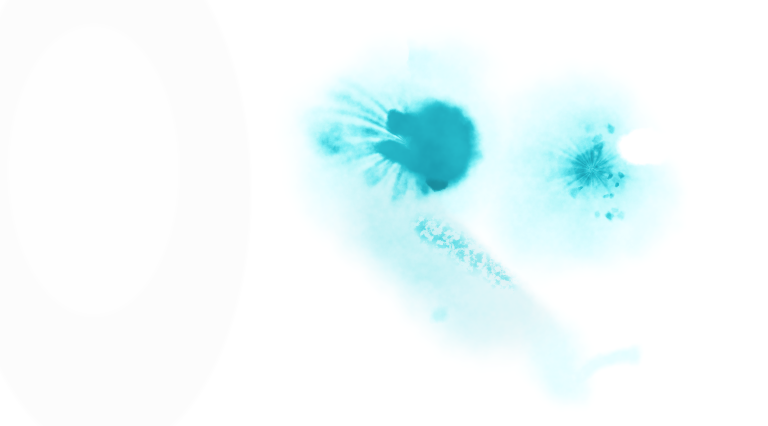
Write a WebGL 2 fragment shader that draws this background.

```glsl
#version 300 es
precision highp float;

uniform vec2 u_resolution;
out vec4 fragColor;

// Pigment ramp from bare paper to the densest ink
const vec3 RAMP[6] = vec3[6](
  vec3(1.0), vec3(0.87, 0.99, 1.0), vec3(0.73, 0.97, 0.98),
  vec3(0.46, 0.92, 0.95), vec3(0.17, 0.77, 0.83), vec3(0.11, 0.63, 0.71));
const vec3 GREY_TINT = vec3(0.95, 0.955, 0.96);
const vec2 CORE = vec2(1.03, 0.66);
const vec2 FEATHER_HUB = vec2(0.96, 0.66);
const vec2 BLOOM = vec2(1.39, 0.60);
const float WASH_WARP = 0.075;
const float EDGE_WARP = 0.022;
const float GRAIN = 0.22;
const float SHADOW = 0.010;
const int DROPS = 16;

float hash(vec2 p) {
  vec3 q = fract(p.xyx * 0.1031);
  q += dot(q, q.yzx + 33.33);
  return fract((q.x + q.y) * q.z);
}

float noise(vec2 p) {
  vec2 i = floor(p), f = fract(p);
  f = f * f * (3.0 - 2.0 * f);
  return mix(mix(hash(i), hash(i + vec2(1, 0)), f.x),
             mix(hash(i + vec2(0, 1)), hash(i + vec2(1, 1)), f.x), f.y);
}

float fbm(vec2 p) {
  float sum = 0.0, amp = 0.5;
  for (int i = 0; i < 5; i++) {
    sum += amp * noise(p);
    p = mat2(1.6, 1.2, -1.2, 1.6) * p + 17.0;
    amp *= 0.5;
  }
  return sum;
}

vec2 warp(vec2 p, float scale) {
  return vec2(fbm(p * scale + 40.0), fbm(p * scale + 90.0)) - 0.48;
}

// Elliptical stain; soft is the width of its edge relative to its radius
float blot(vec2 p, vec2 centre, vec2 radius, float soft) {
  return 1.0 - smoothstep(1.0 - soft, 1.0 + soft, length((p - centre) / radius));
}

float segmentDist(vec2 p, vec2 a, vec2 b) {
  vec2 d = b - a;
  return length(p - a - d * clamp(dot(p - a, d) / dot(d, d), 0.0, 1.0));
}

float stroke(vec2 p, vec2 a, vec2 b, float radius, float soft) {
  return 1.0 - smoothstep(radius * (1.0 - soft), radius * (1.0 + soft), segmentDist(p, a, b));
}

// Streaks that fan out from a hub
float feather(vec2 p, vec2 hub) {
  vec2 d = p - hub;
  float r = length(d);
  return noise(d / max(r, 0.001) * 9.0 + r * 9.0 + 50.0) * 0.6 + fbm(p * 28.0) * 0.5;
}

vec3 pigment(float density) {
  vec3 colour = RAMP[0];
  for (int i = 1; i < 6; i++)
    colour = mix(colour, RAMP[i], clamp(density * 5.0 - float(i - 1), 0.0, 1.0));
  return colour;
}

void main() {
  vec2 p = gl_FragCoord.xy / u_resolution.y;
  vec2 w = p + WASH_WARP * warp(p, 9.0);
  vec2 e = p + EDGE_WARP * warp(p, 38.0);
  float cloud = fbm(p * 14.0), grain = fbm(p * 95.0);

  // Pale wash around the core and its straight-sided peak
  float density = 0.27 * blot(w, vec2(0.95, 0.64), vec2(0.215, 0.20), 0.48);
  density = max(density, 0.17 * blot(w, vec2(1.03, 0.77), vec2(0.11, 0.13), 0.5));
  float peak = smoothstep(0.950, 0.962, e.x) * (1.0 - smoothstep(1.0, 1.08, w.x));
  peak *= smoothstep(0.76, 0.82, p.y) * (1.0 - smoothstep(0.87, 0.94, w.y));
  density = max(density, 0.2 * peak);

  // Greyish lower wash, cut off by a diagonal tide line
  float side = e.x + e.y - 1.56;
  float below = 1.0 - smoothstep(-0.025, 0.025, side);
  float lower = stroke(w, vec2(0.95, 0.50), vec2(1.17, 0.31), 0.13, 0.6) * below;
  float tail = stroke(w, vec2(1.17, 0.32), vec2(1.33, 0.12), 0.055, 0.7);
  density = max(density, lower * mix(0.30, 0.13, smoothstep(0.95, 1.2, p.x)));
  density = max(density, 0.14 * tail);
  density = max(density, 0.13 * stroke(w, vec2(1.36, 0.12), vec2(1.49, 0.17), 0.022, 0.6));
  float tide = stroke(e, vec2(1.0, 0.465), vec2(1.19, 0.35), 0.026, 0.8) * below;
  density += 0.30 * tide * smoothstep(0.35, 0.6, grain);
  density = max(density, 0.32 * blot(e, vec2(1.033, 0.263), vec2(0.023), 0.7));

  // Right bloom with a ragged white bite
  float bloom = 0.22 * blot(w, vec2(1.335, 0.59), vec2(0.19, 0.205), 0.35);
  bloom = max(bloom, 0.13 * blot(w, vec2(1.48, 0.52), vec2(0.10, 0.11), 0.4));
  float rays = feather(p, BLOOM);
  bloom += 0.36 * blot(w, vec2(1.375, 0.61), vec2(0.105, 0.09), 0.8) * (0.5 + rays * 0.8);
  bloom += 0.27 * blot(w, BLOOM, vec2(0.047, 0.05), 0.7);
  for (int i = 0; i < DROPS; i++) {
    vec2 id = vec2(float(i), 7.0);
    vec2 spot = BLOOM + vec2(0.03, -0.01) + (vec2(hash(id), hash(id + 31.0)) - 0.5) * vec2(0.17, 0.22);
    float size = mix(0.004, 0.011, hash(id + 63.0));
    bloom += 0.22 * blot(e, spot, vec2(size), 0.5);
  }
  bloom *= 1.0 - blot(e, vec2(1.515, 0.655), vec2(0.065, 0.043), 0.12);
  density = max(density, bloom);

  // Feathered teal cloud left of the core
  float mid = blot(w, vec2(0.83, 0.71), vec2(0.09, 0.085), 0.5) * 0.75;
  mid = max(mid, blot(w, vec2(0.92, 0.69), vec2(0.09, 0.10), 0.5));
  mid = max(mid, blot(w, vec2(0.96, 0.59), vec2(0.075, 0.055), 0.5));
  density += mid * 0.55 * smoothstep(0.1, 0.9, feather(p, FEATHER_HUB));
  density *= 1.0 + GRAIN * 2.0 * (grain - 0.48) + 0.7 * (cloud - 0.48);

  // Dense core, two left lobes and a drip
  float halo = blot(e + 0.3 * (w - p), CORE, vec2(0.097, 0.108), 0.16);
  float core = blot(e, CORE + vec2(0.003, 0.0), vec2(0.078, 0.092), 0.14);
  core = max(core, stroke(e, vec2(0.935, 0.715), vec2(1.0, 0.69), 0.025, 0.3));
  core = max(core, stroke(e, vec2(0.91, 0.65), vec2(1.0, 0.61), 0.024, 0.35));
  core = max(core, blot(e, vec2(1.026, 0.578), vec2(0.028, 0.027), 0.15));
  density = mix(density, 0.77, halo * 0.85);
  density = mix(density, 0.93 + 0.25 * (cloud - 0.48), core);
  vec3 colour = pigment(clamp(density, 0.0, 1.0));
  colour *= mix(vec3(1.0), GREY_TINT, max(lower * 0.7, tide) * (1.0 - core));
  colour *= 1.0 - 0.12 * blot(e, vec2(1.026, 0.565), vec2(0.026, 0.014), 0.5);

  // Barely visible shading on the left of the paper
  float shade = blot(p, vec2(0.25, 0.55), vec2(0.34, 0.62), 0.015);
  shade *= 1.0 - 0.5 * blot(p, vec2(0.22, 0.60), vec2(0.20, 0.34), 0.02);
  fragColor = vec4(colour - SHADOW * shade, 1.0);
}
```
